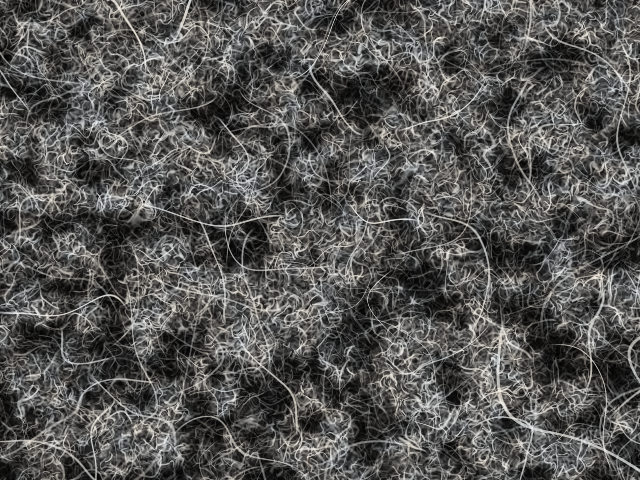
A Shadertoy shader for this texture:

```glsl
const vec3 PIT_COLOR = vec3(0.035, 0.034, 0.033);
const vec3 FUZZ_COLOR = vec3(0.235, 0.235, 0.236);
const vec3 FIBER_COLOR = vec3(0.95, 0.955, 0.95);
const vec3 WARM_TINT = vec3(1.04, 1.0, 0.95);
const vec3 COOL_TINT = vec3(0.98, 1.0, 1.02);
const float CLUMP_SCALE = 17.0;    // tufts per canvas height
const float GRAIN_SCALE = 210.0;   // fine lint per canvas height
const float EDGE_SOFTNESS = 0.0013;
const float CURL = 0.5;            // domain warp, in cells

float hash(vec2 p) {
    return fract(sin(dot(p, vec2(127.1, 311.7))) * 43758.5453);
}

vec4 hash4(vec2 p) {
    float n = dot(p, vec2(127.1, 311.7));
    return fract(sin(vec4(n, n + 17.3, n + 41.9, n + 73.7)) * 43758.5453);
}

float noise(vec2 p) {
    vec2 i = floor(p), f = fract(p);
    f = f * f * (3.0 - 2.0 * f);
    return mix(mix(hash(i), hash(i + vec2(1, 0)), f.x),
               mix(hash(i + vec2(0, 1)), hash(i + vec2(1, 1)), f.x), f.y);
}

// Coverage of one bent, wavy strand centred at the origin
float strand(vec2 p, float angle, float halfLength, float bend, float phase,
             float width, float softness) {
    float c = cos(angle), s = sin(angle);
    p = vec2(c * p.x + s * p.y, c * p.y - s * p.x);
    float t = p.x / halfLength;
    if (abs(t) > 1.0) return 0.0;
    float wave = 3.5 * t + phase;
    float y = halfLength * (bend * t * t + 0.1 * sin(wave));
    float slope = 2.0 * bend * t + 0.35 * cos(wave);
    float d = abs(p.y - y) * inversesqrt(1.0 + slope * slope);
    float taper = 1.0 - smoothstep(0.75, 1.0, abs(t));
    return taper * (1.0 - smoothstep(width - softness, width + softness, d));
}

// Light left uncovered by a grid of scattered strands
float strandLayer(vec2 p, float cell, int count, float width,
                  float opacity, float seed) {
    float softness = max(EDGE_SOFTNESS, 0.5 / iResolution.y);
    vec2 q = p / cell + seed;
    q += CURL * (vec2(noise(q * 1.3 + 5.2), noise(q * 1.3 + 31.7)) - 0.5);
    vec2 id = floor(q);
    float clear = 1.0;
    for (int j = -1; j <= 1; j++)
    for (int i = -1; i <= 1; i++) {
        vec2 home = id + vec2(i, j);
        for (int k = 0; k < count; k++) {
            vec2 key = home + float(k) * vec2(37.3, 19.7) + seed;
            vec4 r = hash4(key);
            vec2 offset = q - home - r.xy;
            if (dot(offset, offset) > 1.0) continue;
            vec4 v = hash4(key + 11.9);
            float halfLength = cell * mix(0.4, 0.78, v.x);
            float bend = 1.5 * (v.y - 0.5);
            float cover = strand(offset * cell, 6.2832 * r.z, halfLength, bend,
                                 6.2832 * v.z, width * mix(0.75, 1.25, v.w),
                                 softness);
            clear *= 1.0 - cover * opacity * mix(0.25, 1.75, r.w * r.w);
        }
    }
    return clear;
}

void mainImage(out vec4 fragColor, in vec2 fragCoord) {
    vec2 p = fragCoord / iResolution.y;

    // Tufts and dark pits
    float tuft = 0.65 * noise(p * CLUMP_SCALE) + 0.35 * noise(p * CLUMP_SCALE * 2.3 + 8.4);
    tuft = smoothstep(0.22, 0.72, tuft);
    float grain = mix(0.3, 1.7, noise(p * GRAIN_SCALE));
    vec3 color = mix(PIT_COLOR, FUZZ_COLOR, tuft) * grain;

    // Short fuzz, curls, long hairs and a few thick strands
    float clear = strandLayer(p, 0.022, 5, 0.0015, mix(0.1, 0.42, tuft), 3.1);
    clear *= strandLayer(p, 0.06, 5, 0.0015, mix(0.18, 0.46, tuft), 14.7);
    clear *= strandLayer(p, 0.2, 4, 0.0016, 0.5, 27.3);
    clear *= strandLayer(p, 0.42, 1, 0.0026, 0.52, 52.9);
    color = mix(FIBER_COLOR, color, clear);

    // Faint shift between warm and cool wool
    color *= mix(COOL_TINT, WARM_TINT, noise(p * 28.0 + 61.0));
    fragColor = vec4(clamp(color, 0.0, 1.0), 1.0);
}
```
